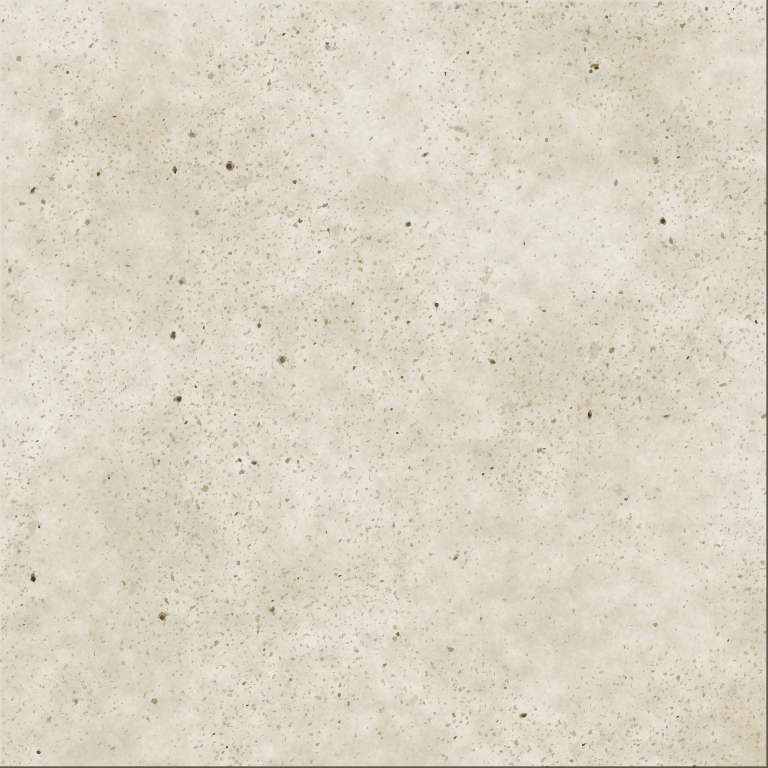
Give the GLSL for this texture, as a WebGL 2 fragment shader.

```glsl
#version 300 es
precision highp float;

uniform vec2 u_resolution;
out vec4 outColor;

vec3 hash3(vec2 p, float seed) {
    vec3 q = fract(vec3(p.xyx + seed * 17.31) * vec3(0.1031, 0.1030, 0.0973));
    q += dot(q, q.yxz + 33.33);
    return fract((q.xxy + q.yzz) * q.zyx);
}

mat2 rotation(float angle) {
    float c = cos(angle);
    float s = sin(angle);
    return mat2(c, -s, s, c);
}

float valueNoise(vec2 p, float seed) {
    vec2 cell = floor(p);
    vec2 f = fract(p);
    f = f * f * (3.0 - 2.0 * f);
    float low = mix(hash3(cell, seed).x, hash3(cell + vec2(1, 0), seed).x, f.x);
    float high = mix(hash3(cell + vec2(0, 1), seed).x, hash3(cell + 1.0, seed).x, f.x);
    return mix(low, high, f.y);
}

float fbm(vec2 p, float seed) {
    float sum = 0.0;
    float amplitude = 0.5;
    for (int i = 0; i < 5; i++) {
        sum += amplitude * valueNoise(p, seed + float(i));
        p = mat2(1.6, 1.2, -1.2, 1.6) * p;
        amplitude *= 0.5;
    }
    return sum / 0.97;
}

// Coverage of scattered, slanted, ragged pits on a turned lattice;
// radius holds the smallest and largest.
float pits(vec2 uv, float cells, float density, vec2 radius, float rough, float soft, float seed) {
    mat2 lattice = rotation(seed * 0.77);
    vec2 p = lattice * uv * cells + 0.37 * seed;
    vec2 id = floor(p);
    vec3 place = hash3(id, seed);
    vec3 form = hash3(id, seed + 5.0);
    float margin = min(radius.y * cells, 0.45);
    vec2 target = mix(vec2(margin), vec2(1.0 - margin), place.xy);
    vec2 offset = (fract(p) - target) * lattice / cells;

    vec2 local = rotation(0.9 + 2.2 * (form.x - 0.5)) * offset;
    local.y *= 1.0 + 1.2 * form.y;

    float size = mix(radius.x, radius.y, form.z * form.z);
    float ragged = (valueNoise(uv * 1.5 / size, seed) - 0.5) * rough * size;
    float cover = 1.0 - smoothstep(-soft, soft, length(local) - size + ragged);
    vec2 center = (id + 0.5 - 0.37 * seed) * lattice / cells;
    float cluster = smoothstep(0.25, 0.8, valueNoise(center * 10.0, 9.0));
    float present = step(place.z, density * (0.35 + 1.5 * cluster));
    return cover * present * mix(0.3, 1.0, fract(form.x * 7.0 + form.y));
}

// Cloudy limestone ground with fine grain.
vec3 stoneGround(vec2 uv) {
    float cloud = fbm(uv * 6.0, 1.0);
    float stain = fbm(uv * vec2(8.0, 12.0) + 4.0, 12.0);
    float mottling = fbm(uv * 48.0, 23.0);
    float tone = 0.62 * cloud + 0.38 * mottling;
    vec3 color = mix(vec3(0.838, 0.812, 0.735), vec3(0.895, 0.882, 0.838),
                     smoothstep(0.24, 0.72, tone));
    color = mix(color, vec3(0.835, 0.790, 0.700), 0.55 * smoothstep(0.52, 0.8, stain));
    float grain = valueNoise(uv * 230.0, 31.0) + 1.3 * valueNoise(uv * 450.0, 37.0) - 1.15;
    return color + grain * vec3(0.027, 0.028, 0.033) + (mottling - 0.5) * 0.035;
}

// Thin light bevel at the top and left, dark at the bottom and right.
vec3 bevel(vec3 color, vec2 uv, float pixel) {
    float width = 0.0022;
    float light = 1.0 - smoothstep(width - pixel, width + pixel, min(uv.x, 1.0 - uv.y));
    float dark = 1.0 - smoothstep(width - pixel, width + pixel, min(uv.y, 1.0 - uv.x));
    color = mix(color, vec3(0.89, 0.88, 0.85), 0.6 * light);
    return mix(color, vec3(0.30, 0.28, 0.24), 0.9 * dark);
}

void main() {
    vec2 uv = gl_FragCoord.xy / u_resolution;
    float pixel = 1.0 / min(u_resolution.x, u_resolution.y);
    float soft = max(0.7 * pixel, 0.0010);
    vec3 color = stoneGround(uv);

    // Faint worn patches
    float worn = pits(uv, 17.0, 0.22, vec2(0.005, 0.010), 2.6, 0.003, 41.0);
    color = mix(color, vec3(0.70, 0.66, 0.56), 0.42 * worn);

    // Fine tan flecks
    for (int i = 0; i < 5; i++) {
        float layer = float(i);
        float fleck = pits(uv, 56.0 + 7.0 * layer, 0.40, vec2(0.0010, 0.0027), 1.2, soft, 50.0 + layer);
        color = mix(color, vec3(0.66, 0.59, 0.45), 0.66 * fleck);
    }

    // Brown specks, then small dark holes
    float speck = pits(uv, 33.0, 0.19, vec2(0.0018, 0.0042), 0.9, soft, 61.0);
    color = mix(color, vec3(0.57, 0.49, 0.33), 0.78 * speck);
    float hole = pits(uv, 25.0, 0.20, vec2(0.0017, 0.0031), 0.8, soft, 67.0);
    color = mix(color, vec3(0.36, 0.28, 0.15), 0.92 * hole);

    // Larger pits: brown wall around an off-centre shadow
    float wall = pits(uv, 9.0, 0.22, vec2(0.0046, 0.0060), 0.7, soft, 73.0);
    float shadow = pits(uv + vec2(-0.0008, 0.0009), 9.0, 0.22, vec2(0.0029, 0.0040), 0.7, soft, 73.0);
    color = mix(color, vec3(0.52, 0.42, 0.25), 0.9 * wall);
    color = mix(color, vec3(0.20, 0.15, 0.07), 0.9 * shadow);

    outColor = vec4(bevel(color, uv, pixel), 1.0);
}
```
